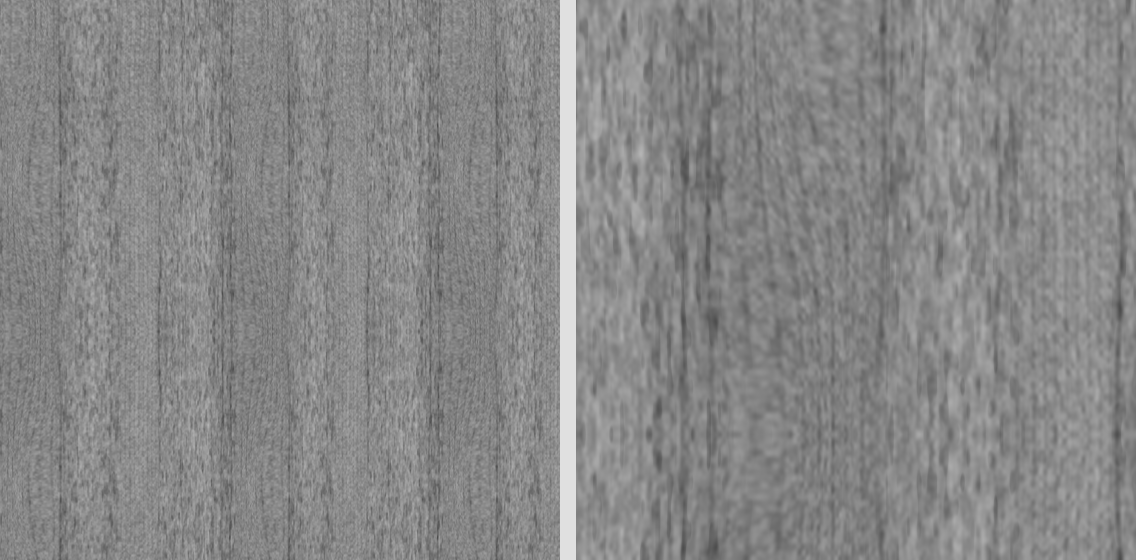
Left, the full canvas; right, a detail of the centre.
Reproduce this texture procedurally as a Shadertoy shader.

```glsl
// Grey wood veneer: one strip of grain repeated across the canvas and mirrored
// about a horizontal axis. Each strip blends a calm, curving heartwood band with
// streaked bands, using wrapped value noise for pores and thin lines for rings.

#define REPEAT_WIDTH 0.371
#define STRIP_START 0.417
#define MIRROR_HEIGHT 0.408
#define BASE_TONE 0.543
#define PORE_CONTRAST 0.19
#define PORE_DEPTH 0.075
#define FLECK_CONTRAST 0.18
#define FIBRE_CONTRAST 0.050
#define RING_DEPTH 0.060
#define SEAM_DEPTH 0.10
#define HEART_RINGS 31.0
#define FINE_RINGS 56.0

float hash(vec2 p) {
    vec3 q = fract(vec3(p.xyx) * 0.1031);
    q += dot(q, q.yzx + 33.33);
    return fract((q.x + q.y) * q.z);
}

// Value noise whose lattice wraps every "wrap" columns.
float noise(vec2 p, float wrap) {
    vec2 i = floor(p), f = fract(p);
    f = f * f * (3.0 - 2.0 * f);
    float x0 = mod(i.x, wrap), x1 = mod(i.x + 1.0, wrap);
    float low = mix(hash(vec2(x0, i.y)), hash(vec2(x1, i.y)), f.x);
    float high = mix(hash(vec2(x0, i.y + 1.0)), hash(vec2(x1, i.y + 1.0)), f.x);
    return mix(low, high, f.y);
}

// Soft band between two edges.
float band(float x, float left, float right, float soft) {
    return smoothstep(left - soft, left + soft, x)
         * (1.0 - smoothstep(right - soft, right + soft, x));
}

// Soft bump, measured around the repeating strip.
float bump(float x, float centre, float radius) {
    float d = abs(fract(x - centre + 0.5) - 0.5) / radius;
    return exp(-d * d);
}

// Thin dark ring once per unit of x.
float ring(float x, float halfWidth) {
    float d = abs(fract(x) - 0.5);
    return 1.0 - smoothstep(0.0, halfWidth, d);
}

void mainImage(out vec4 fragColor, in vec2 fragCoord) {
    vec2 uv = fragCoord / iResolution.xy;
    float pixel = 1.0 / (iResolution.x * REPEAT_WIDTH);

    // Strip coordinates; the leftmost strip is squeezed a little.
    float squeeze = 0.046 * (1.0 - smoothstep(0.03, 0.31, uv.x));
    float x = fract((uv.x + squeeze - STRIP_START) / REPEAT_WIDTH);
    float y = abs(uv.y - MIRROR_HEIGHT);

    // Bands within one strip.
    float heart = band(x, 0.015, 0.255, 0.025);
    float fine = band(x, 0.49, 0.635, 0.02);
    float calm = max(heart, fine);
    float streaked = 1.0 - calm;

    // The heartwood grain sways, the rest only wavers.
    float sway = 0.035 * cos(11.5 * y) * band(x, 0.07, 0.19, 0.06);
    float waver = 0.010 * (noise(vec2(x * 6.0, y * 9.0), 6.0) - 0.5);
    float grain = x - sway + waver;

    // Broad tone: dark joints, pale streaked cores, paler patches along them.
    float cores = bump(x, 0.365, 0.06) + bump(x, 0.82, 0.06);
    float paleness = exp(-pow((y - 0.176) / 0.065, 2.0));
    float tone = BASE_TONE - 0.012 * heart + 0.016 * fine;
    tone += cores * (0.018 + 0.032 * paleness);
    tone -= 0.032 * bump(x, 0.98, 0.05) + 0.014 * bump(x, 0.28, 0.03);
    tone -= 0.022 * exp(-y * y / 0.018) * heart;
    tone += 0.025 * (noise(vec2(x * 5.0, y * 7.0 + 40.0), 5.0) - 0.5);

    // Long fibres.
    float fibres = noise(vec2(grain * 52.0, y * 3.0), 52.0)
                 + noise(vec2(grain * 105.0, y * 11.0 + 9.0), 105.0) - 1.0;
    tone += FIBRE_CONTRAST * fibres * mix(1.0, 0.7, calm);

    // Upright grain and sharper dark pores in the streaked bands.
    float broad = noise(vec2(grain * 92.0, y * 66.0), 92.0);
    float narrow = noise(vec2(grain * 135.0, y * 120.0 + 17.0), 135.0);
    tone += PORE_CONTRAST * streaked * (0.35 * broad + 0.65 * narrow - 0.5);
    float pores = smoothstep(0.58, 0.85, noise(vec2(grain * 116.0, y * 70.0 + 61.0), 116.0));
    tone -= PORE_DEPTH * pores * mix(1.0, 0.25, calm);

    // Short slanted flecks everywhere, strongest in the calm bands.
    float flecks = 0.5 * noise(vec2(grain * 125.0 + y * 90.0, y * 190.0), 125.0)
                 + 0.5 * noise(vec2(grain * 140.0 - y * 30.0, y * 270.0 + 5.0), 140.0) - 0.5;
    tone += FLECK_CONTRAST * mix(0.65, 1.0, calm) * flecks;

    // Growth rings, broken along their length.
    float wear = smoothstep(0.1, 0.7, noise(vec2(grain * 30.0, y * 60.0 + 3.0), 30.0));
    float drift = 0.3 * noise(vec2(x * 8.0, y * 5.0 + 21.0), 8.0);
    tone -= RING_DEPTH * heart * wear * ring(grain * HEART_RINGS + drift, 0.24);
    tone -= RING_DEPTH * 0.55 * fine * ring(grain * FINE_RINGS, 0.35);

    // Strong dark seams between bands.
    float seams[6] = float[6](0.263, 0.450, 0.645, 0.750, 0.945, 0.990);
    for (int i = 0; i < 6; i++) {
        float row = float(i) * 13.0;
        float bend = 0.014 * (noise(vec2(row, y * 8.0), 99.0) - 0.5);
        float d = abs(fract(x - seams[i] - bend + 0.5) - 0.5);
        float strength = 0.25 + 0.75 * noise(vec2(row + 5.0, y * 14.0), 99.0);
        tone -= SEAM_DEPTH * strength * (1.0 - smoothstep(0.0, max(0.008, 1.5 * pixel), d));
    }

    fragColor = vec4(vec3(clamp(tone, 0.0, 1.0)), 1.0);
}
```
